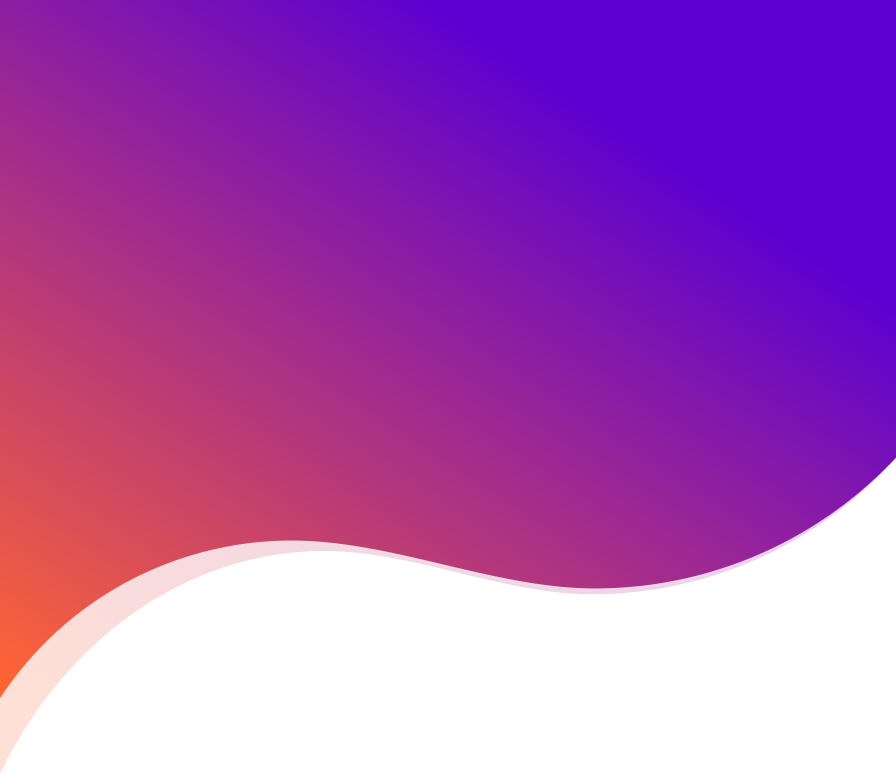
Reproduce this background procedurally as a Shadertoy shader.

```glsl
// A diagonal orange-to-violet gradient above a white wave, with a pale band
// between two wave edges. Each edge is an elliptic rise to a crest, a smooth
// fall to a trough and a circular rise; lengths are in canvas widths.

#define CANVAS_HEIGHT 0.8633
#define GRADIENT_DIRECTION vec2(0.552, 0.834)
#define GRADIENT_START 0.0794
#define GRADIENT_LENGTH 0.910
#define ORANGE vec3(1.0, 0.40, 0.20)
#define VIOLET vec3(0.36, 0.0, 0.82)
#define BAND_OPACITY 0.2

// Vertical departure of an ellipse from its extreme point.
float arcOffset(float x, vec2 radii) {
    float u = x / radii.x;
    return radii.y * (1.0 - sqrt(max(1.0 - u * u, 0.0)));
}

// Height of a wave edge at x.
float waveHeight(float x, vec2 crest, vec2 trough, vec2 crestRadii, float troughRadius) {
    if (x < crest.x) return crest.y - arcOffset(x - crest.x, crestRadii);
    if (x > trough.x) return trough.y + arcOffset(x - trough.x, vec2(troughRadius));
    return mix(crest.y, trough.y, smoothstep(crest.x, trough.x, x));
}

// Antialiased coverage of the side where the field is positive.
float coverage(float field) {
    float pixelStep = length(vec2(dFdx(field), dFdy(field)));
    return clamp(field / max(pixelStep, 1e-6) + 0.5, 0.0, 1.0);
}

void mainImage(out vec4 fragColor, in vec2 fragCoord) {
    vec2 p = fragCoord / iResolution.xy * vec2(1.0, CANVAS_HEIGHT);

    // Diagonal gradient, flat violet past its end
    float blend = (dot(p, GRADIENT_DIRECTION) - GRADIENT_START) / GRADIENT_LENGTH;
    vec3 gradient = mix(ORANGE, VIOLET, clamp(blend, 0.0, 1.0));

    // Wave edges: the upper bounds the full colour, the lower the pale band
    float upperEdge = waveHeight(p.x, vec2(0.3255, 0.2604), vec2(0.6641, 0.2070),
                                 vec2(0.3893), 0.4596);
    float lowerEdge = waveHeight(p.x, vec2(0.3620, 0.2487), vec2(0.6602, 0.2005),
                                 vec2(0.4167, 0.4922), 0.4552);

    // Layer the translucent band and the solid area over white
    float opacity = BAND_OPACITY * coverage(p.y - lowerEdge);
    opacity = mix(opacity, 1.0, coverage(p.y - upperEdge));
    fragColor = vec4(mix(vec3(1.0), gradient, opacity), 1.0);
}
```
